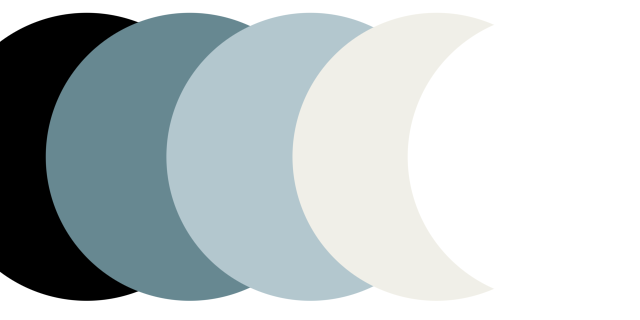
Reproduce this background procedurally as a Shadertoy shader.

```glsl
// Four overlapping flat discs step from black through blue greys to cream,
// and a white disc cuts the last into a crescent on a white ground.
// Each disc is a circle distance, painted from left to right.

// Coverage of a disc, smoothed over about one pixel
float disc(vec2 p, vec2 center, float radius, float pixel) {
    float dist = length(p - center) - radius;
    return 1.0 - smoothstep(-0.7 * pixel, 0.7 * pixel, dist);
}

void mainImage(out vec4 fragColor, in vec2 fragCoord) {
    // Canvas height is one unit, origin at the lower left
    vec2 p = fragCoord / iResolution.y;
    float pixel = 1.0 / iResolution.y;

    float centerX[5] = float[5](0.271, 0.593, 0.970, 1.364, 1.724);
    vec3 tint[5] = vec3[5](
        vec3(0.0),                  // black
        vec3(0.404, 0.533, 0.569),  // slate teal
        vec3(0.702, 0.780, 0.808),  // pale blue
        vec3(0.943, 0.938, 0.908),  // cream
        vec3(1.0)                   // white cutout
    );

    // Paint each disc over the ones before it
    vec3 color = vec3(1.0);
    for (int i = 0; i < 5; i++) {
        float cover = disc(p, vec2(centerX[i], 0.510), 0.450, pixel);
        color = mix(color, tint[i], cover);
    }

    fragColor = vec4(color, 1.0);
}
```
